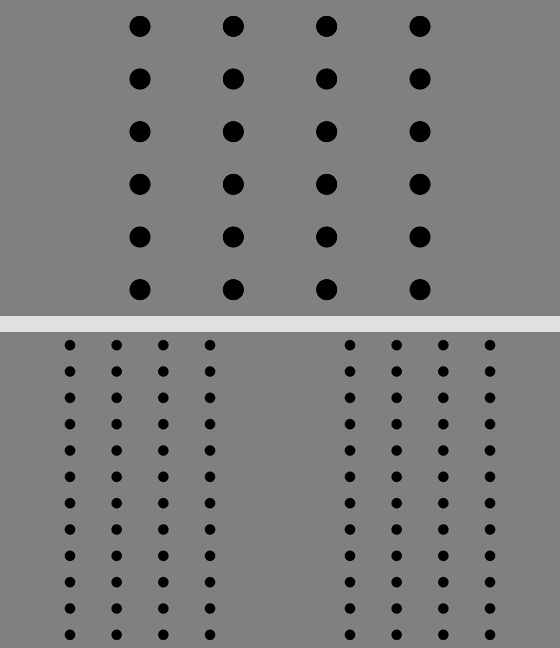
Top: one tile. Bottom: repeated 2 by 2.
This pattern is drawn by a Shadertoy shader. Its source:

```glsl
// Black dots on flat grey: a 6 by 6 grid with empty outer columns and faint tinted left rims.

const vec2 GRID = vec2(6.0, 6.0);       // cells across and down
const float FIRST_COLUMN = 1.0;         // dots fill these columns only
const float LAST_COLUMN = 4.0;
const float DOT_RADIUS = 1.0 / 30.0;    // in canvas heights
const vec3 BACKGROUND = vec3(0.502);
const vec3 DOT_COLOR = vec3(0.0);

const float RIM_START = 0.86;           // inner edge of the rim, in radii
const float RIM_STRENGTH = 0.2;         // last column
const float RIM_FAINT = 0.03;           // other columns

// Rim tint of each row, from the bottom up
const vec3 RIM_TINTS[6] = vec3[6](
    vec3(0.8, 0.8, 0.0), vec3(0.0), vec3(1.0, 0.0, 0.0),
    vec3(0.0, 0.8, 0.0), vec3(0.0, 0.8, 0.8), vec3(0.0));

// Crescent that is strongest at the left end of the dot
float leftRim(vec2 offset, float dist) {
    float facingLeft = -offset.x / max(dist, 1e-4);
    return smoothstep(RIM_START, 1.0, dist / DOT_RADIUS)
         * smoothstep(0.6, 1.0, facingLeft);
}

void mainImage(out vec4 fragColor, in vec2 fragCoord) {
    // Cell index and offset from its centre, in canvas heights
    vec2 gridPos = fract(fragCoord / iResolution.xy) * GRID;
    vec2 cell = floor(gridPos);
    vec2 cellSize = vec2(iResolution.x / iResolution.y, 1.0) / GRID;
    vec2 offset = (fract(gridPos) - 0.5) * cellSize;
    float dist = length(offset);

    // Smooth disc, present in the middle columns
    float halfPixel = 0.5 / iResolution.y;
    float dot_ = 1.0 - smoothstep(-halfPixel, halfPixel, dist - DOT_RADIUS);
    dot_ *= step(FIRST_COLUMN, cell.x) * step(cell.x, LAST_COLUMN);

    // Slight colour variation on the rim
    float strength = cell.x == LAST_COLUMN ? RIM_STRENGTH : RIM_FAINT;
    vec3 ink = DOT_COLOR + RIM_TINTS[int(cell.y)] * strength * leftRim(offset, dist);

    fragColor = vec4(mix(BACKGROUND, ink, dot_), 1.0);
}
```
